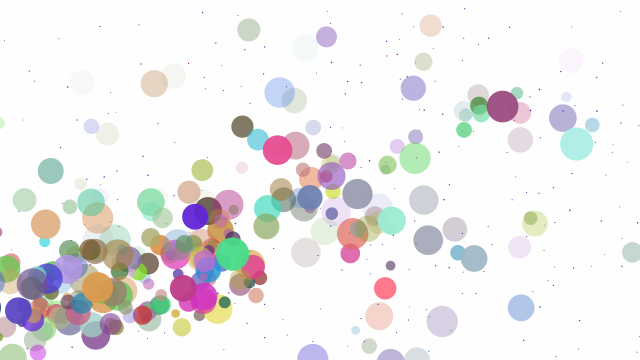
Reproduce this background procedurally as a WebGL 2 fragment shader.

```glsl
#version 300 es
precision highp float;
// Translucent confetti discs drifting up a diagonal over white, with fine specks.

#define SEED 4.0
#define GROUPS 16
#define FIRST_DENSE 11
#define STRAY_COUNT 30
#define MIN_RADIUS 0.012
#define MAX_RADIUS 0.044
#define SPECK_CELL 0.045
#define SPECK_RADIUS 0.0019

uniform vec2 u_resolution;
out vec4 fragColor;

// Regions of scatter, sparse to dense: centre.xy and extent, in canvas heights.
const vec3 REGION[GROUPS] = vec3[GROUPS](
    vec3(0.141, 0.525, 0.24), vec3(0.127, 0.377, 0.18),
    vec3(1.070, 0.199, 0.26), vec3(1.317, 0.282, 0.22),
    vec3(1.602, 0.600, 0.14), vec3(1.148, 0.755, 0.20),
    vec3(1.396, 0.704, 0.11), vec3(0.993, 0.461, 0.14),
    vec3(1.088, 0.387, 0.16), vec3(0.771, 0.583, 0.17),
    vec3(0.861, 0.451, 0.16), vec3(0.542, 0.398, 0.14),
    vec3(0.646, 0.294, 0.14), vec3(0.509, 0.199, 0.14),
    vec3(0.271, 0.201, 0.14), vec3(0.051, 0.137, 0.14));

// Colour of the anchor, the disc at the heart of each region.
const vec3 ANCHOR_COLOR[GROUPS] = vec3[GROUPS](
    vec3(0.58, 0.77, 0.72), vec3(0.88, 0.69, 0.52),
    vec3(1.00, 0.44, 0.52), vec3(0.63, 0.72, 0.78),
    vec3(0.67, 0.93, 0.90), vec3(0.71, 0.69, 0.87),
    vec3(0.60, 0.29, 0.49), vec3(0.60, 0.61, 0.69),
    vec3(0.61, 0.92, 0.82), vec3(0.90, 0.30, 0.57),
    vec3(0.43, 0.51, 0.69), vec3(0.38, 0.14, 0.84),
    vec3(0.28, 0.86, 0.53), vec3(0.74, 0.23, 0.53),
    vec3(0.85, 0.61, 0.31), vec3(0.35, 0.28, 0.76));

const float ANCHOR_RADIUS[GROUPS] = float[GROUPS](
    0.036, 0.041, 0.031, 0.037, 0.046, 0.035, 0.044, 0.042,
    0.039, 0.041, 0.035, 0.036, 0.046, 0.037, 0.043, 0.037);

const int DISC_COUNT[GROUPS] = int[GROUPS](8, 4, 6, 4, 2, 5, 8, 6, 7, 11, 11, 15, 17, 34, 38, 26);

float hash(float n) {
    return fract(sin(n * 127.1 + SEED * 311.7) * 43758.5453);
}

float hash(vec2 cell) {
    return fract(sin(dot(cell, vec2(127.1, 311.7)) + SEED) * 43758.5453);
}

vec3 hash3(float n) {
    return vec3(hash(n), hash(n + 0.31), hash(n + 0.67));
}

// Antialiased coverage of a disc.
float disc(vec2 p, vec2 centre, float radius) {
    return clamp(0.5 + (radius - length(p - centre)) * u_resolution.y, 0.0, 1.0);
}

// Lays one randomly sized and tinted disc inside an elliptical region.
vec3 scatterDisc(vec3 base, vec2 p, vec2 middle, vec2 extent, float id, vec2 alphaRange) {
    vec3 place = hash3(id + 0.13);
    float angle = 6.2832 * place.x;
    vec2 centre = middle + extent * sqrt(place.y) * vec2(cos(angle), sin(angle));
    float radius = mix(MIN_RADIUS, MAX_RADIUS, place.z);
    vec3 tint = mix(vec3(0.12), vec3(0.9), hash3(id + 0.47));
    float alpha = mix(alphaRange.x, alphaRange.y, hash(id + 0.83));
    return mix(base, tint, alpha * disc(p, centre, radius));
}

// Tiny dots, one candidate per cell, denser towards the right.
vec3 addSpecks(vec3 base, vec2 p) {
    vec2 cell = floor(p / SPECK_CELL);
    vec2 jitter = vec2(hash(cell + 7.3), hash(cell + 19.1));
    vec2 centre = (cell + mix(vec2(0.1), vec2(0.9), jitter)) * SPECK_CELL;
    float present = step(hash(cell), 0.18 + 0.1 * p.x);
    float radius = SPECK_RADIUS * mix(0.5, 1.1, hash(cell + 31.7));
    vec3 tint = vec3(hash(cell + 3.7) * 0.7, 0.2 * hash(cell + 5.9), 0.65);
    return mix(base, tint, 0.8 * present * disc(p, centre, radius));
}

void main() {
    vec2 p = gl_FragCoord.xy / u_resolution.y;
    vec3 color = addSpecks(vec3(0.998), p);

    // Pale strays over the whole canvas
    for (int i = 0; i < STRAY_COUNT; i++) {
        color = scatterDisc(color, p, vec2(0.89, 0.5), vec2(1.0, 0.58), float(i) + 900.0, vec2(0.05, 0.45));
    }

    // Clustered discs, more opaque where they crowd
    for (int g = 0; g < GROUPS; g++) {
        vec2 alphaRange = g < FIRST_DENSE ? vec2(0.15, 0.75) : vec2(0.35, 0.85);
        for (int i = 0; i < DISC_COUNT[g]; i++) {
            color = scatterDisc(color, p, REGION[g].xy, REGION[g].zz, float(g * 40 + i), alphaRange);
        }
    }

    // Anchors on top
    for (int g = 0; g < GROUPS; g++) {
        color = mix(color, ANCHOR_COLOR[g], 0.94 * disc(p, REGION[g].xy, ANCHOR_RADIUS[g]));
    }

    fragColor = vec4(color, 1.0);
}
```
